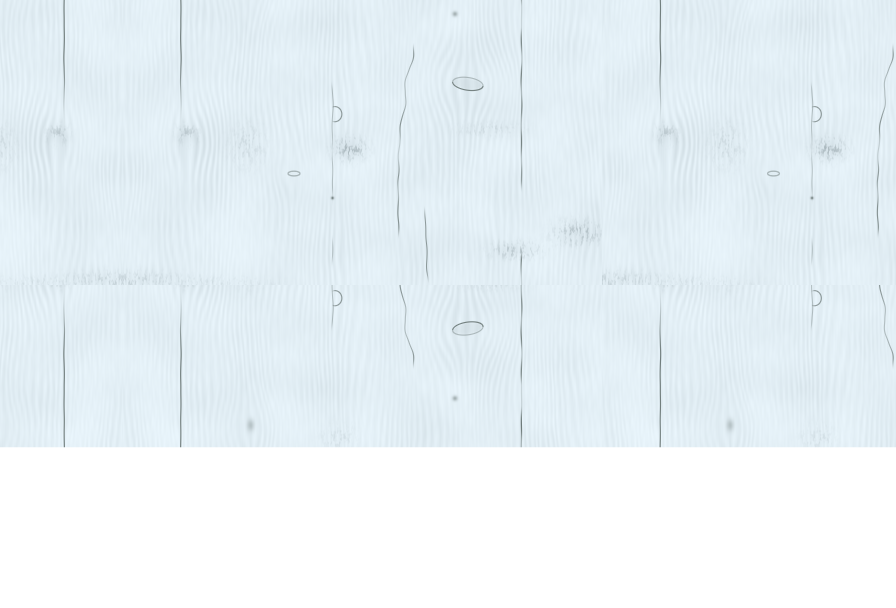
Write a WebGL 1 fragment shader that draws this texture.

```glsl
precision highp float;
// Whitewashed timber planks above a blank white band. One tile is mirrored
// at the left, repeated across and folded downwards; warped sine grain,
// noise-worn seams, cracks, knots and streaky smudges darken a pale wash.
uniform vec2 u_resolution;

vec2 gradient(vec2 cell) {
  float angle = 6.2832 * fract(sin(dot(cell, vec2(127.1, 311.7))) * 43758.5);
  return vec2(cos(angle), sin(angle));
}

// Gradient noise, roughly -0.7 to 0.7
float noise(vec2 p) {
  vec2 i = floor(p), f = p - i;
  vec2 w = f * f * f * (f * (f * 6.0 - 15.0) + 10.0);
  vec2 e = vec2(1.0, 0.0);
  float low = mix(dot(gradient(i), f), dot(gradient(i + e), f - e), w.x);
  float high = mix(dot(gradient(i + e.yx), f - e.yx),
                   dot(gradient(i + e.xx), f - e.xx), w.x);
  return mix(low, high, w.y);
}

// Soft elliptical spot
float spot(vec2 p, vec2 centre, vec2 radii) {
  vec2 q = (p - centre) / radii;
  return exp(-dot(q, q));
}

// Antialiased line of given half width
float stroke(float dist, float halfWidth, float px) {
  return clamp((halfWidth - abs(dist)) / px + 0.5, 0.0, 1.0);
}

// Approximate signed distance to an ellipse
float ellipse(vec2 p, vec2 radii) {
  float k = length(p / radii);
  return k * (k - 1.0) / max(length(p / (radii * radii)), 0.001);
}

// Soft-ended interval
float span(float v, float start, float end) {
  return smoothstep(start - 6.0, start + 6.0, v)
       * (1.0 - smoothstep(end - 6.0, end + 6.0, v));
}

// Pushes the grain sideways around a knot
float bend(vec2 p, vec2 knot, vec2 radii) {
  return -0.75 * (p.x - knot.x) * spot(p, knot, radii);
}

float grain(vec2 p) {
  float g = p.x + 13.0 * noise(p / vec2(46.0, 135.0))
          + 2.0 * noise(p / vec2(12.0, 40.0));
  g += bend(p, vec2(401.0, 72.0), vec2(34.0, 32.0));
  g += bend(p, vec2(160.0, 115.0), vec2(26.0, 30.0));
  g += bend(p, vec2(252.0, 149.0), vec2(16.0, 18.0));
  g += bend(p, vec2(215.0, -11.0), vec2(20.0, 24.0));
  float lines = 0.5 + 0.5 * sin(g * 1.35 + 2.0 * noise(vec2(g * 0.15, 3.0)));
  float strength = 0.045 + 0.08 * noise(p / vec2(38.0, 60.0) + 9.0);
  strength += 0.07 * spot(p, vec2(385.0, 92.0), vec2(38.0, 30.0));
  strength += 0.05 * spot(p, vec2(180.0, 120.0), vec2(34.0, 45.0));
  return lines * max(strength, 0.012);
}

float smudges(vec2 p) {
  float s = spot(p, vec2(300.0, 128.0), vec2(13.0, 9.0));
  s += 0.8 * spot(p, vec2(495.0, 200.0), vec2(19.0, 10.0));
  s += 0.75 * spot(p, vec2(442.0, 215.0), vec2(19.0, 7.0));
  s += 0.6 * spot(p, vec2(160.0, 115.0), vec2(9.0, 8.0));
  s += 0.35 * spot(p, vec2(212.0, 125.0), vec2(15.0, 18.0));
  s += 0.35 * spot(p, vec2(420.0, 111.0), vec2(28.0, 6.0));
  s += 0.5 * spot(p, vec2(105.0, 241.0), vec2(48.0, 8.0));
  s += 0.25 * spot(p, vec2(190.0, 243.0), vec2(45.0, 6.0));
  s += 0.3 * spot(p, vec2(290.0, -22.0), vec2(14.0, 12.0));
  float streak = noise(p * vec2(0.42, 0.12)) + 0.5 * noise(p * vec2(0.7, 0.4));
  return s * (0.1 + 0.4 * smoothstep(-0.1, 0.5, streak));
}

// Seams between planks and drying cracks
float splits(vec2 p, float px) {
  float wobble = noise(vec2(p.y * 0.05, 2.0));
  float wear = smoothstep(-0.25, 0.3, noise(p * vec2(0.02, 0.035) + 5.0));
  float s = 0.8 * stroke(p.x - 155.0 - 0.6 * wobble, 0.5, px)
          * (1.0 - smoothstep(45.0, 115.0, p.y));
  s += 0.85 * stroke(p.x - 447.0 - 0.8 * wobble, 0.55, px)
     * (0.25 + 0.75 * wear) * (span(p.y, -60.0, 160.0) + span(p.y, 218.0, 260.0));
  s += 0.35 * stroke(p.x - 285.0 - 1.5 * wobble, 0.45, px)
     * wear * span(p.y, 60.0, 230.0);
  float arc = (170.0 - p.y) / 128.0;
  s += 0.65 * stroke(p.x - 341.0 - 13.0 * arc * arc - 4.0 * wobble, 0.5, px)
     * (0.35 + 0.65 * wear) * span(p.y, 42.0, 200.0);
  s += 0.6 * stroke(p.x - 364.0 - 0.05 * (p.y - 180.0) - 2.0 * wobble, 0.45, px)
     * span(p.y, 182.0, 238.0);
  return s;
}

float knots(vec2 p, float px) {
  vec2 eye = p - vec2(401.0, 72.0);
  eye.y -= 0.12 * eye.x;
  float ring = ellipse(eye, vec2(13.0, 5.5));
  float k = stroke(ring, 0.5, px) * (0.55 + 0.2 * sign(eye.y));
  k += 0.07 * smoothstep(2.0, -3.0, ring);
  vec2 hook = p - vec2(287.0, 98.0);
  k += 0.6 * stroke(ellipse(hook, vec2(6.0, 6.5)), 0.5, px)
     * smoothstep(-3.0, 1.0, hook.x);
  k += 0.4 * stroke(ellipse(p - vec2(252.0, 149.0), vec2(5.0, 2.0)), 0.6, px);
  k += 0.7 * spot(p, vec2(285.0, 170.0), vec2(1.3));
  k += 0.45 * spot(p, vec2(390.0, 12.0), vec2(2.2));
  return k + 0.3 * spot(p, vec2(215.0, -11.0), vec2(3.0, 5.0));
}

void main() {
  // Canvas is 768 by 522 units, measured from the top left
  vec2 uv = gl_FragCoord.xy / u_resolution;
  vec2 pos = vec2(uv.x, 1.0 - uv.y) * vec2(768.0, 522.0);
  float px = 768.0 / u_resolution.x;
  vec2 p = vec2(105.0 + mod(abs(pos.x - 105.0), 411.0),
                pos.y > 245.0 ? 354.0 - pos.y : pos.y);

  float mottle = 0.025 + 0.05 * noise(p / vec2(55.0, 38.0));
  float fibre = 0.035 * noise(p * vec2(0.55, 0.07));
  float shade = mottle + fibre + grain(p) + smudges(p);
  vec3 wood = mix(vec3(0.91, 0.957, 0.983), vec3(0.44, 0.5, 0.52), shade);
  float ink = clamp(splits(p, px) + knots(p, px), 0.0, 1.0);
  wood = mix(wood, vec3(0.34, 0.39, 0.38), ink);

  float blank = clamp((pos.y - 384.0) / px + 0.5, 0.0, 1.0);
  gl_FragColor = vec4(mix(wood, vec3(1.0), blank), 1.0);
}
```
